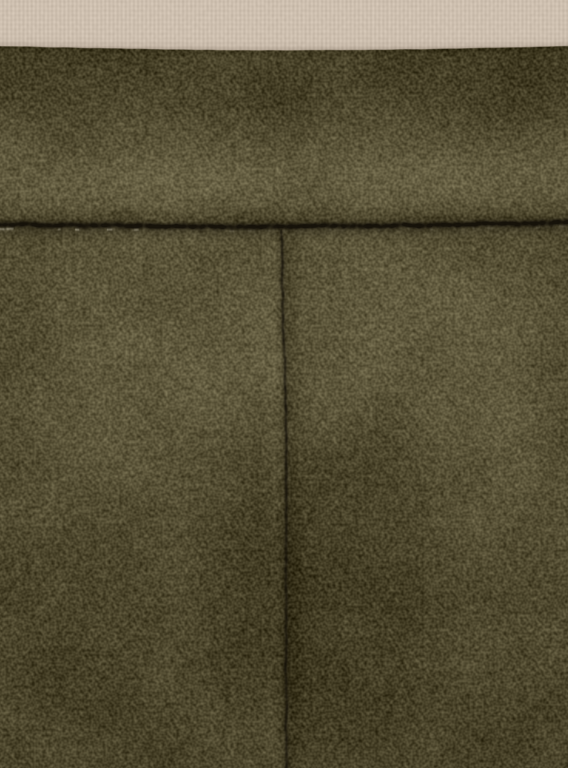
Give the GLSL for this texture, as a Shadertoy shader.

```glsl
// Olive suede garment panels with a folded waistband, a centre seam and a pale ribbed lining.

const vec3 OLIVE = vec3(0.315, 0.290, 0.188);
const vec3 NAP_TINT = vec3(1.0, 0.98, 0.86);
const vec3 LINING = vec3(0.805, 0.750, 0.687);
const vec3 CREASE = vec3(0.075, 0.060, 0.030);

vec2 hashGradient(vec2 cell) {
    vec3 q = fract(vec3(cell.xyx) * vec3(0.1031, 0.1030, 0.0973));
    q += dot(q, q.yzx + 33.33);
    float angle = 6.2832 * fract((q.x + q.y) * q.z);
    return vec2(cos(angle), sin(angle));
}

float gradientNoise(vec2 p) {
    vec2 i = floor(p), f = fract(p);
    vec2 w = f * f * f * (f * (f * 6.0 - 15.0) + 10.0);
    float a = dot(hashGradient(i), f);
    float b = dot(hashGradient(i + vec2(1, 0)), f - vec2(1, 0));
    float c = dot(hashGradient(i + vec2(0, 1)), f - vec2(0, 1));
    float d = dot(hashGradient(i + vec2(1, 1)), f - vec2(1, 1));
    return mix(mix(a, b, w.x), mix(c, d, w.x), w.y);
}

float fbm(vec2 p, int octaves) {
    float sum = 0.0, gain = 0.6;
    for (int i = 0; i < octaves; i++) {
        sum += gain * gradientNoise(p);
        p = mat2(1.6, 1.2, -1.2, 1.6) * p + 7.3;
        gain *= 0.55;
    }
    return sum;
}

// Soft elliptical patch of brushed light
float glow(vec2 p, vec2 centre, vec2 radius) {
    vec2 d = (p - centre) / radius;
    return exp(-dot(d, d));
}

float band(float d, float width) {
    return exp(-d * d / (width * width));
}

// Fine brushed fibres over a faint diagonal weave
float suedeGrain(vec2 p) {
    float fibres = 0.115 * gradientNoise(p * 270.0);
    fibres += 0.085 * gradientNoise(p * vec2(150.0, 175.0) + 31.0);
    fibres += 0.045 * gradientNoise(p * 70.0 + 11.0);
    float twill = sin(p.x * 760.0 + p.y * 480.0 + 3.0 * gradientNoise(p * 45.0));
    return fibres + 0.012 * twill;
}

float waistbandTone(vec2 p, float top, float bottom) {
    float t = (p.y - bottom) / (top - bottom);
    float tone = 0.065 * band(t - 0.27, 0.26) - 0.045 * smoothstep(0.45, 0.95, t);
    tone -= 0.065 * (1.0 - smoothstep(0.0, 0.13, t));
    tone += 0.030 * glow(p, vec2(0.16, 0.765), vec2(0.14, 0.03));
    tone += 0.025 * glow(p, vec2(0.46, 0.790), vec2(0.12, 0.04));
    return tone - 0.025 * glow(p, vec2(0.70, 0.86), vec2(0.12, 0.06));
}

float panelTone(vec2 p) {
    float tone = 0.055 * glow(p, vec2(0.22, 0.59), vec2(0.20, 0.15));
    tone += 0.035 * glow(p, vec2(0.14, 0.43), vec2(0.16, 0.10));
    tone += 0.050 * glow(p, vec2(0.54, 0.60), vec2(0.18, 0.14));
    tone += 0.030 * glow(p, vec2(0.64, 0.45), vec2(0.12, 0.12));
    tone -= 0.035 * glow(p, vec2(0.20, 0.22), vec2(0.22, 0.10));
    tone -= 0.045 * glow(p, vec2(0.44, 0.23), vec2(0.10, 0.18));
    tone -= 0.025 * glow(p, vec2(0.02, 0.60), vec2(0.08, 0.12));
    return tone - 0.020 * (1.0 - smoothstep(0.0, 0.32, p.y));
}

vec3 liningColour(vec2 p, float edgeDistance) {
    float ribs = sin(p.x * 1180.0) * 0.020;
    float rows = sin(p.y * 1050.0) * 0.010;
    float shade = ribs + rows + 0.025 * gradientNoise(p * 190.0);
    return LINING + shade - 0.12 * exp(-edgeDistance / 0.004);
}

void mainImage(out vec4 fragColor, in vec2 fragCoord) {
    vec2 p = fragCoord / iResolution.y;
    float x = fragCoord.x / iResolution.x;
    float pixel = 1.0 / iResolution.y;

    // Gently bowed construction lines
    float wobble = 0.0016 * gradientNoise(vec2(p.x * 45.0, 2.5));
    float topEdge = 0.940 - 0.0055 * sin(3.1416 * x) + 0.3 * wobble;
    float waistSeam = 0.708 - 0.016 * x * (0.82 - x) + wobble;
    float centreX = 0.3725 - 0.006 * smoothstep(0.42, 0.72, p.y)
        + 0.0018 * gradientNoise(vec2(4.5, p.y * 55.0));
    float seamY = p.y - waistSeam;
    float seamX = p.x - centreX;
    float onBand = smoothstep(-pixel, pixel, seamY);
    float belowBand = 1.0 - onBand;

    // Brushed nap and broad lighting
    float tone = mix(panelTone(p), waistbandTone(p, topEdge, waistSeam), onBand);
    tone += 0.085 * fbm(p * 7.0 + 3.0, 4) + suedeGrain(p);
    tone -= belowBand * 0.045 * band(seamX - 0.008, 0.014);
    tone += belowBand * 0.020 * band(seamX + 0.013, 0.010);
    tone -= 0.050 * band(topEdge - p.y, 0.006);
    vec3 colour = OLIVE + NAP_TINT * tone;

    // Recessed seams
    float ragged = 0.85 + 0.5 * gradientNoise(p * 120.0);
    float waistLine = band(seamY, 0.0036) + 0.28 * band(seamY + 0.004, 0.010);
    float centreLine = belowBand * (0.62 * band(seamX, 0.0021) + 0.16 * band(seamX, 0.006));
    colour = mix(colour, CREASE, clamp(max(waistLine, centreLine) * ragged, 0.0, 0.95));

    // Sparse stitch glints beneath the waistband
    float dash = smoothstep(0.15, 0.40, gradientNoise(vec2(p.x * 110.0, 8.5)));
    float stitches = dash * band(seamY + 0.0055, 0.0018) * (1.0 - 0.7 * smoothstep(0.15, 0.35, x));
    colour += 0.22 * stitches;

    float liningMask = smoothstep(-pixel, pixel, p.y - topEdge);
    colour = mix(colour, liningColour(p, max(p.y - topEdge, 0.0)), liningMask);
    fragColor = vec4(clamp(colour, 0.0, 1.0), 1.0);
}
```
